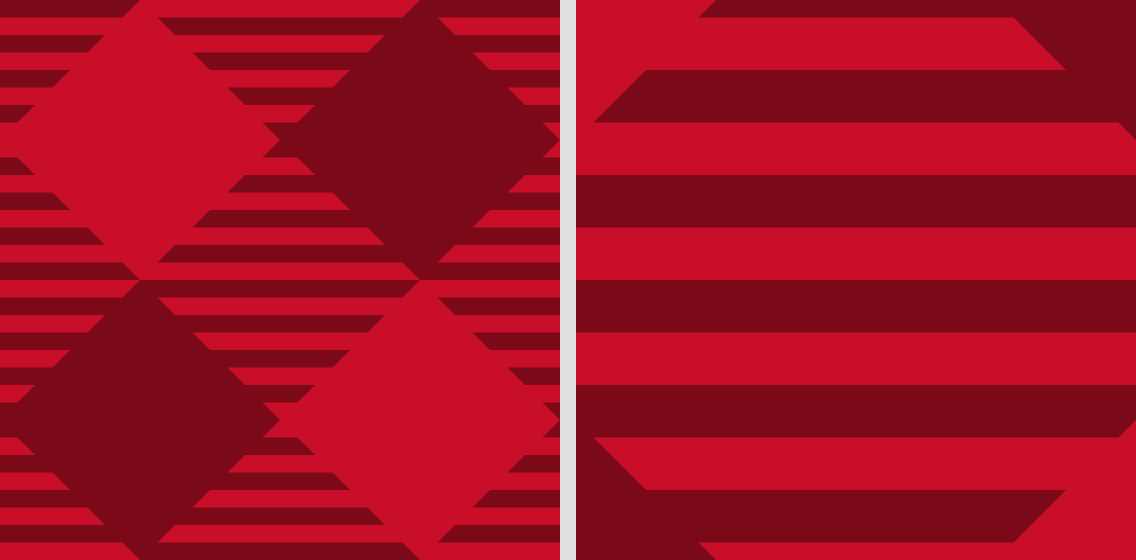
Left, the full canvas; right, a detail of the centre.
Reproduce this pattern procedurally as a Shadertoy shader.

```glsl
const float CELLS = 2.0;             // diamonds across and down
const float STRIPES_PER_CELL = 16.0; // stripe bands in one cell's height
const vec3 DARK_RED = vec3(0.485, 0.036, 0.096);
const vec3 BRIGHT_RED = vec3(0.788, 0.055, 0.165);

// Smoothed sign of a distance: -1 outside, +1 inside, one pixel wide
float softSign(float dist, float pixel) {
    return clamp(2.0 * dist / pixel, -1.0, 1.0);
}

// Signed distance to a diamond touching the middle of each cell side
float diamondDistance(vec2 p) {
    return (0.5 - abs(p.x) - abs(p.y)) * inversesqrt(2.0);
}

// Alternating bands mirrored about the cell's midline,
// where the two central bands join into one
float stripeDistance(float y) {
    float band = max(abs(y) * STRIPES_PER_CELL, 0.5);
    return (0.5 - abs(mod(band + 0.5, 2.0) - 1.0)) / STRIPES_PER_CELL;
}

void mainImage(out vec4 fragColor, in vec2 fragCoord) {
    float canvas = min(iResolution.x, iResolution.y);
    vec2 grid = fragCoord / canvas * CELLS;
    float pixel = CELLS / canvas;

    // Checkerboard of cells with opposite tones
    vec2 cell = floor(grid);
    vec2 p = grid - cell - 0.5;
    float cellTone = mod(cell.x + cell.y, 2.0) < 0.5 ? -1.0 : 1.0;

    // Stripes swap tone on either side of the diamond
    float side = p.x < 0.0 ? 1.0 : -1.0;
    float stripes = side * softSign(stripeDistance(p.y), pixel);

    // Solid diamond over the stripes
    float diamond = 0.5 + 0.5 * softSign(diamondDistance(p), pixel);
    float tone = cellTone * mix(stripes, 1.0, diamond);

    fragColor = vec4(mix(DARK_RED, BRIGHT_RED, 0.5 + 0.5 * tone), 1.0);
}
```
